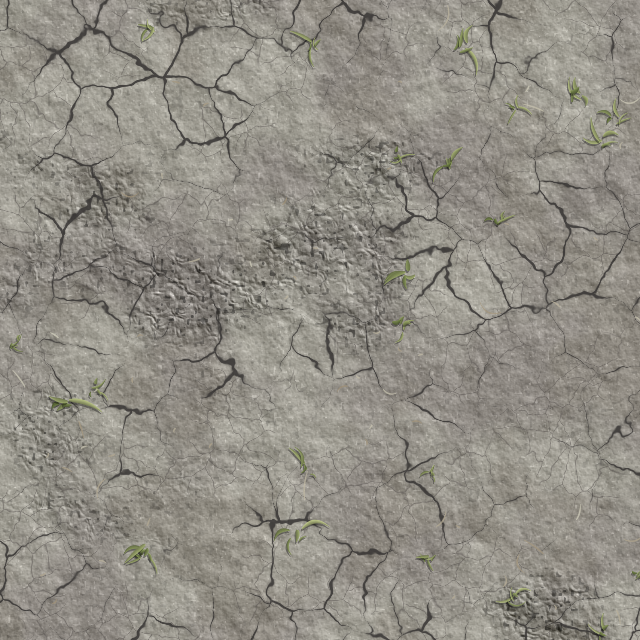
A Shadertoy shader for this texture:

```glsl
vec2 hash22(vec2 p) {
    vec3 q = fract(p.xyx * vec3(.1031, .1030, .0973));
    q += dot(q, q.yzx + 33.33);
    return fract((q.xx + q.yz) * q.zy);
}

float noise(vec2 p) {
    vec2 i = floor(p), f = fract(p);
    f = f * f * (3. - 2. * f);
    return mix(mix(hash22(i).x, hash22(i + vec2(1, 0)).x, f.x),
               mix(hash22(i + vec2(0, 1)).x, hash22(i + 1.).x, f.x), f.y);
}

float fbm(vec2 p) {
    float sum = 0., amp = .5;
    for (int i = 0; i < 5; i++) {
        sum += amp * noise(p);
        p = mat2(1.6, 1.2, -1.2, 1.6) * p + 17.3;
        amp *= .5;
    }
    return sum / .97;
}

// Voronoi: x = distance to the cell border, y = distance to the centre, z = cell tint
vec3 cells(vec2 p) {
    vec2 base = floor(p), nearest = vec2(0), id = vec2(0);
    float best = 9., border = 9.;
    for (int k = 0; k < 9; k++) {
        vec2 c = base + vec2(k % 3 - 1, k / 3 - 1);
        vec2 r = c + hash22(c) - p;
        if (dot(r, r) < best) { best = dot(r, r); nearest = r; id = c; }
    }
    for (int k = 0; k < 25; k++) {
        vec2 c = id + vec2(k % 5 - 2, k / 5 - 2);
        vec2 r = c + hash22(c) - p, d = r - nearest;
        if (dot(d, d) > 1e-5) border = min(border, dot(.5 * (r + nearest), normalize(d)));
    }
    return vec3(border, sqrt(best), hash22(id + 51.).y);
}

float crumbZone(vec2 uv) {
    return smoothstep(.5, .74, fbm(uv * vec2(4., 6.) + 3.7));
}

float soilHeight(vec2 uv, float crumbs) {
    vec2 p = uv * 85. + 1.5 * noise(uv * 60.);
    return fbm(uv * 32.) * (1. + .5 * crumbs) + .45 * crumbs * max(0., .7 - cells(p).y);
}

// Crack coverage for a border distance and half width, both in canvas units
float crackLine(float d, float halfWidth, float px) {
    return 1. - smoothstep(halfWidth - .7 * px, halfWidth + .7 * px, d);
}

// Tapered, bent leaf; x = coverage, y = position across the leaf
vec2 blade(vec2 p, float angle, float len, float bend, float width, float px) {
    vec2 axis = vec2(cos(angle), sin(angle));
    float t = dot(p, axis) / len;
    if (t < 0. || t > 1.) return vec2(0);
    float side = dot(p, vec2(-axis.y, axis.x)) - bend * len * 4. * t * (1. - t);
    float w = width * sqrt(t) * (1. - t) * 2. + .0003;
    return vec2(1. - smoothstep(w - .5 * px, w + .7 * px, abs(side)), side / w);
}

void mainImage(out vec4 fragColor, in vec2 fragCoord) {
    vec2 uv = fragCoord / iResolution.y;
    float px = 1. / iResolution.y;

    // Ground tone with bumps lit from the upper right
    float crumbs = crumbZone(uv);
    float light = soilHeight(uv, crumbs) - soilHeight(uv + vec2(.0012, .0017), crumbs);
    float tone = fbm(uv * 7. + 11.);
    vec3 col = mix(vec3(.57, .55, .525), vec3(.64, .63, .59), smoothstep(.3, .66, tone));
    col = mix(col, vec3(.55, .53, .49), .6 * smoothstep(.52, .7, fbm(uv * 10. + 40.)));
    col *= 1. - .13 * crumbs;
    col += 1.3 * light + .07 * (noise(uv * 330.) - .5);

    // Dark pits and pale flecks
    float pits = smoothstep(.74, .9, noise(uv * 170. + 9.)) * (.25 + .75 * crumbs);
    col *= 1. - .4 * pits;
    col += .09 * smoothstep(.84, .95, noise(uv * 210. + 70.));

    // Jagged cracks: wide ones around plates, faint ones inside them
    vec2 warped = uv + .035 * (vec2(noise(uv * 13.), noise(uv * 13. + 31.)) - .5)
                     + .011 * (vec2(noise(uv * 55.), noise(uv * 55. + 31.)) - .5)
                     + .004 * (vec2(noise(uv * 150.), noise(uv * 150. + 31.)) - .5);
    vec3 plate = cells(warped * 11.5);
    vec3 shard = cells(warped * 25. + 5.);
    float opening = noise(uv * 9. + 20.) * .6 + noise(uv * 27.) * .4;
    float wide = crackLine(plate.x / 11.5, .0025 * smoothstep(.4, .85, opening), px);
    wide *= smoothstep(.25, .5, opening);
    float thin = crackLine(shard.x / 25., .0005, px) * smoothstep(.45, .65, noise(uv * 15. + 60.));
    col += .035 * (plate.z - .5) + .02 * (shard.z - .5);
    col *= 1. - .12 * (1. - smoothstep(0., .006, plate.x / 11.5)) * smoothstep(.3, .6, opening);
    col = mix(col, vec3(.34, .32, .31), .6 * thin);
    col = mix(col, vec3(.22, .21, .205), .85 * wide);

    // Tufts of green leaves
    for (int i = 0; i < 24; i++) {
        vec2 centre = hash22(vec2(i, 7.3));
        float size = mix(.4, 1., hash22(vec2(i, 91.)).x);
        if (distance(uv, centre) > .09) continue;
        for (int j = 0; j < 5; j++) {
            vec2 a = hash22(vec2(i * 5 + j, 23.)), b = hash22(vec2(i * 5 + j, 57.));
            vec2 root = centre + .025 * size * (b - .5);
            float len = size * mix(.015, .06, a.y * a.y), bend = .5 * (b.x - .5);
            float width = size * mix(.0015, .0045, b.y);
            float shadow = blade(uv - root + vec2(.0015, .003), a.x * 6.28, len, bend, width, px).x;
            vec2 leaf = blade(uv - root, a.x * 6.28, len, bend, width, px);
            vec3 green = mix(vec3(.33, .39, .19), vec3(.66, .69, .47), a.y * .5 + b.x * .5);
            col = mix(col, col * .5, shadow * .7);
            col = mix(col, green * (1. + .2 * clamp(leaf.y, -1., 1.)), leaf.x * .9);
        }
    }

    // Loose dry straws
    for (int i = 0; i < 60; i++) {
        vec2 a = hash22(vec2(i, 133.)), b = hash22(vec2(i, 171.));
        vec2 straw = blade(uv - a, b.x * 6.28, mix(.008, .045, b.y * b.y * b.y),
                           .5 * (fract(a.x * 37.) - .5), .0011, px);
        vec3 dry = mix(vec3(.62, .56, .46), vec3(.82, .81, .74), fract(a.y * 53.));
        col = mix(col, dry, straw.x * .75);
    }

    fragColor = vec4(clamp(col, 0., 1.), 1);
}
```
